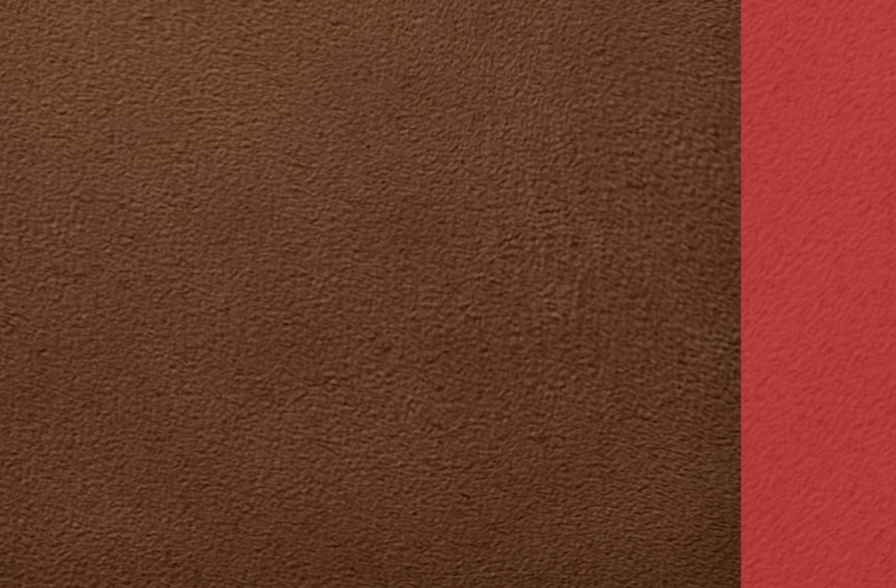
A Shadertoy shader for this texture:

```glsl
vec2 hashGradient(vec2 cell) {
    vec3 h = fract(vec3(cell.xyx) * vec3(0.1031, 0.1030, 0.0973));
    h += dot(h, h.yzx + 33.33);
    return 2.0 * fract((h.xx + h.yz) * h.zy) - 1.0;
}

float gradientNoise(vec2 p) {
    vec2 cell = floor(p);
    vec2 f = fract(p);
    vec2 blend = f * f * f * (f * (f * 6.0 - 15.0) + 10.0);
    float a = dot(hashGradient(cell), f);
    float b = dot(hashGradient(cell + vec2(1, 0)), f - vec2(1, 0));
    float c = dot(hashGradient(cell + vec2(0, 1)), f - vec2(0, 1));
    float d = dot(hashGradient(cell + vec2(1, 1)), f - vec2(1, 1));
    return mix(mix(a, b, blend.x), mix(c, d, blend.x), blend.y);
}

float fbm(vec2 p, int octaves) {
    float sum = 0.0;
    float amplitude = 0.6;
    for (int i = 0; i < octaves; i++) {
        sum += amplitude * gradientNoise(p);
        p = mat2(1.6, 1.2, -1.2, 1.6) * p + 17.3;
        amplitude *= 0.5;
    }
    return sum;
}

vec2 rotate(vec2 p, float angle) {
    float c = cos(angle), s = sin(angle);
    return vec2(c * p.x + s * p.y, c * p.y - s * p.x);
}

// Thin line along the zero crossings of stretched noise
float crease(vec2 p, float width) {
    return 1.0 - smoothstep(0.0, width, abs(gradientNoise(p)));
}

// Slope of a noise relief, lit from the upper left
float emboss(vec2 p, vec2 scale, vec2 lightStep) {
    return gradientNoise(p * scale) - gradientNoise((p + lightStep) * scale);
}

vec3 brownLeather(vec2 p, vec2 uv) {
    vec2 warp = 0.008 * vec2(fbm(p * 14.0, 2), fbm(p * 14.0 + 41.0, 2));
    vec2 q = rotate(p + warp, 0.12 * gradientNoise(p * 1.7 + 5.0));

    // Pebbled grain: coarse relief, fine relief and crisp specks
    float patches = fbm(p * vec2(4.0, 6.0) + 3.0, 3);
    float grain = 0.08 * emboss(q, vec2(80.0, 118.0), vec2(-0.003, 0.005));
    grain += 0.095 * emboss(q + 7.0, vec2(122.0, 152.0), vec2(-0.002, 0.004));
    grain += 0.07 * gradientNoise(q * vec2(135.0, 165.0) + 61.0);

    // Short broken wrinkles, each with a lit lower lip
    float wrinkleMask = smoothstep(0.0, 0.3, gradientNoise(p * vec2(21.0, 33.0) + 9.0));
    vec2 fold = vec2(21.0, 58.0);
    float wrinkles = crease(q * fold, 0.11) * wrinkleMask;
    float lip = crease((q + vec2(0.0, 0.005)) * fold, 0.11) * wrinkleMask;
    float breakup = smoothstep(-0.05, 0.25, gradientNoise(p * vec2(46.0, 60.0) + 37.0));
    wrinkles += 0.6 * breakup * crease(q * vec2(48.0, 85.0) + 23.0, 0.13);

    // Faint woven bands, strongest right of the centre
    float weaveMask = exp(-pow((uv.x - 0.63) / 0.09, 2.0) - pow((uv.y - 0.52) / 0.22, 2.0));
    float weave = gradientNoise(p * vec2(95.0, 11.0)) + 0.6 * gradientNoise(p * vec2(12.0, 100.0));
    grain += weave * (0.02 + 0.045 * weaveMask);

    // Soft light at the upper left, shade toward the borders
    vec2 glow = (uv - vec2(0.17, 0.88)) * vec2(3.0, 3.5);
    float light = 0.05 * (uv.y - 0.5) - 0.03 * (uv.x - 0.42);
    light += 0.022 * exp(-dot(glow, glow));
    light -= 0.024 * smoothstep(0.75, 0.83, uv.x);
    light -= 0.02 * (1.0 - smoothstep(0.0, 0.12, uv.y));
    light -= 0.012 * (1.0 - smoothstep(0.0, 0.08, uv.x));

    vec3 tint = vec3(0.375, 0.228, 0.148) + patches * vec3(0.032, 0.04, 0.028);
    return tint + light * vec3(1.0, 0.85, 0.75) + grain * (1.0 + 0.5 * patches)
         - wrinkles * vec3(0.06, 0.055, 0.05) + lip * vec3(0.024, 0.021, 0.017);
}

vec3 redLeather(vec2 p, vec2 uv) {
    vec2 q = p + 0.006 * vec2(gradientNoise(p * 22.0), gradientNoise(p * 22.0 + 31.0));
    vec2 slanted = rotate(q, 0.75);

    // Diagonal pores over a finer relief
    float grain = 0.045 * emboss(slanted, vec2(58.0, 120.0), vec2(0.001, 0.005));
    grain += 0.04 * emboss(q, vec2(130.0, 130.0), vec2(-0.002, 0.004));
    float breakup = smoothstep(-0.15, 0.2, gradientNoise(p * 48.0 + 19.0));
    float pores = breakup * crease(slanted * vec2(42.0, 90.0) + 13.0, 0.13);
    float light = 0.012 * (uv.y - 0.5) + 0.016 * fbm(p * 4.0 + 2.0, 2);

    vec3 tint = vec3(0.704, 0.233, 0.225);
    return tint + light + grain - pores * vec3(0.034, 0.03, 0.028);
}

void mainImage(out vec4 fragColor, in vec2 fragCoord) {
    vec2 uv = fragCoord / iResolution.xy;
    vec2 p = fragCoord / iResolution.y;
    float seamX = 0.827;
    float pixel = 1.0 / iResolution.x;

    vec3 brown = brownLeather(p, uv);
    vec3 red = redLeather(p, uv);
    float redSide = smoothstep(seamX - pixel, seamX + pixel, uv.x);
    fragColor = vec4(clamp(mix(brown, red, redSide), 0.0, 1.0), 1.0);
}
```
